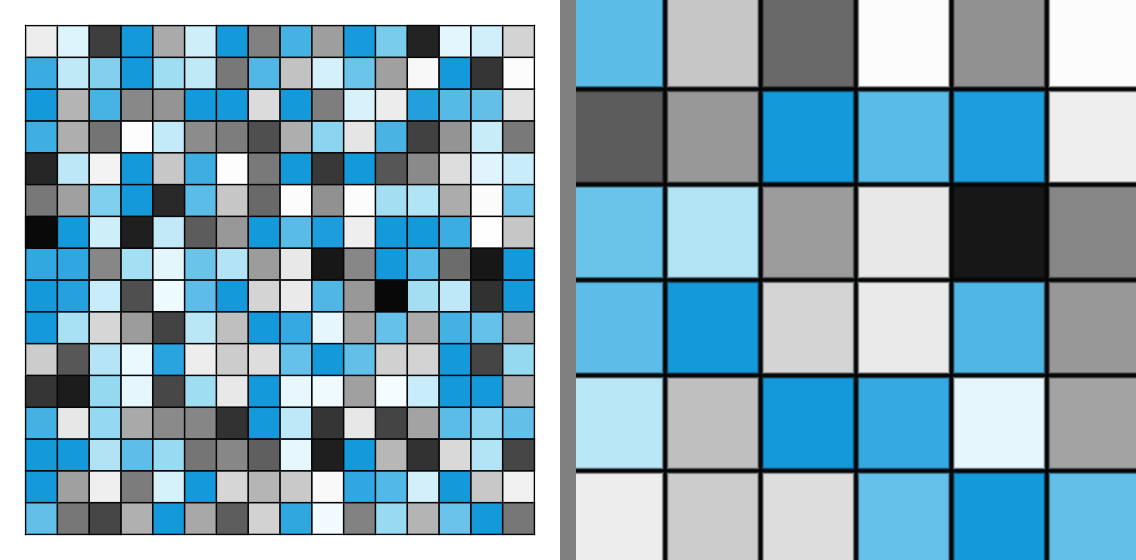
Left: the whole. Right: its middle third, enlarged.
This pattern is drawn by a three.js fragment shader. Its source:

```glsl
// A square mosaic of 16 by 16 flat tiles with thin dark rules on a white border.
// Each tile is hashed to a neutral grey or a step on a white-to-blue ramp;
// the rules come from the distance to the nearest grid line.

varying vec2 vUv;

const float TILES = 16.0;          // repeats across and down
const float MARGIN = 0.0456;       // white border, in canvas widths
const float LINE_WIDTH = 0.0029;   // rule thickness
const float EDGE_SOFTNESS = 0.001; // half width of the smoothed edge
const float GREY_SHARE = 0.52;     // fraction of neutral tiles
const float GREY_BIAS = 0.7;       // below 1 favours lighter greys
const float BLUE_STRETCH = 1.25;   // above 1 leaves more tiles fully blue

const vec3 PAPER = vec3(1.0);
const vec3 INK = vec3(0.02, 0.025, 0.03);
const vec3 ICE_BLUE = vec3(0.96, 0.99, 1.0);
const vec3 SKY_BLUE = vec3(0.58, 0.85, 0.945);
const vec3 DEEP_BLUE = vec3(0.08, 0.60, 0.86);

// Three independent random values per tile
vec3 hash3(vec2 cell) {
  vec3 p = fract(cell.xyx * vec3(0.1031, 0.1030, 0.0973) + 0.317);
  p += dot(p, p.yxz + 33.33);
  return fract((p.xxy + p.yzz) * p.zyx);
}

// Pale ice through sky to saturated blue
vec3 blueRamp(float t) {
  vec3 pale = mix(ICE_BLUE, SKY_BLUE, clamp(t * 2.0, 0.0, 1.0));
  return mix(pale, DEEP_BLUE, clamp(t * 2.0 - 1.0, 0.0, 1.0));
}

vec3 tileColor(vec2 cell) {
  vec3 rnd = hash3(cell);
  vec3 grey = vec3(pow(rnd.y, GREY_BIAS));
  vec3 blue = blueRamp(min(rnd.z * BLUE_STRETCH, 1.0));
  return mix(blue, grey, step(rnd.x, GREY_SHARE));
}

// Coverage of a shape from its signed distance
float coverage(float d) {
  return 1.0 - smoothstep(-EDGE_SOFTNESS, EDGE_SOFTNESS, d);
}

void main() {
  float tileSize = (1.0 - 2.0 * MARGIN) / TILES;
  vec2 grid = (vUv - MARGIN) / tileSize;
  vec2 cell = clamp(floor(grid), 0.0, TILES - 1.0);

  // Distance to the nearest rule, and to the outer frame
  vec2 toLine = abs(fract(grid + 0.5) - 0.5) * tileSize;
  float rule = min(toLine.x, toLine.y) - 0.5 * LINE_WIDTH;
  vec2 fromCentre = abs(vUv - 0.5);
  float frame = max(fromCentre.x, fromCentre.y) - (0.5 - MARGIN + 0.5 * LINE_WIDTH);

  vec3 color = mix(tileColor(cell), INK, coverage(rule));
  color = mix(PAPER, color, coverage(frame));
  gl_FragColor = vec4(color, 1.0);
}
```
